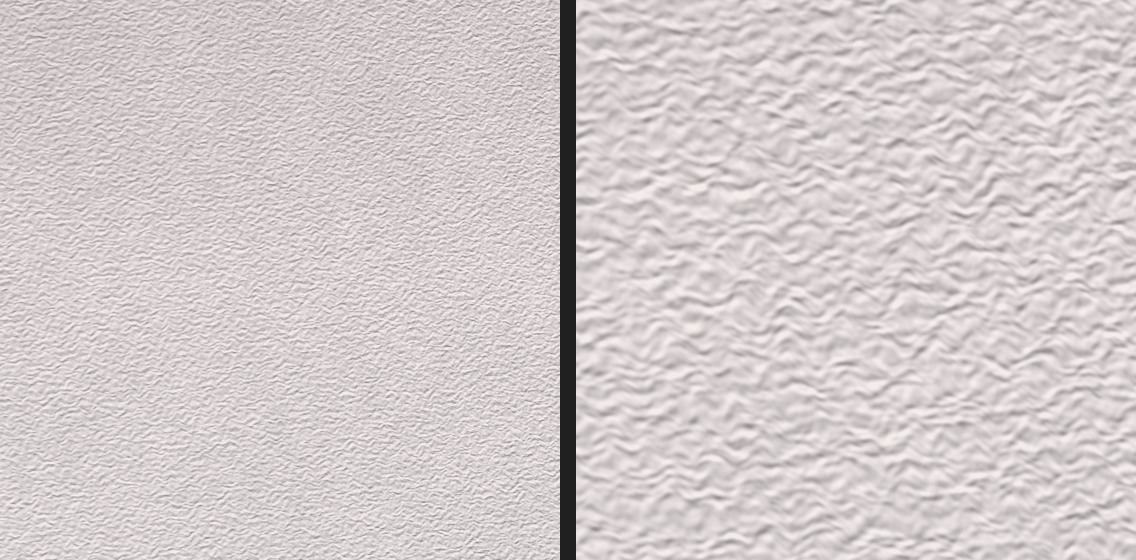
Left: the whole. Right: its middle third, enlarged.
Reproduce this texture procedurally as a WebGL 2 fragment shader.

```glsl
#version 300 es
precision highp float;

uniform vec2 u_resolution;
out vec4 fragColor;

// Integer hash giving a unit gradient per lattice cell
vec2 latticeGradient(vec2 cell) {
    uvec2 v = uvec2(ivec2(cell)) * 1664525u + 1013904223u;
    v.x += v.y * 1664525u;
    v.y += v.x * 1664525u;
    v ^= v >> 16u;
    v.x += v.y * 1664525u;
    v.y += v.x * 1664525u;
    v ^= v >> 16u;
    float angle = float(v.x & 65535u) / 65536.0 * 6.28319;
    return vec2(cos(angle), sin(angle));
}

float gradientNoise(vec2 p) {
    vec2 cell = floor(p);
    vec2 f = p - cell;
    vec2 w = f * f * f * (f * (f * 6.0 - 15.0) + 10.0);
    vec2 e = vec2(1.0, 0.0);
    float a = dot(latticeGradient(cell), f);
    float b = dot(latticeGradient(cell + e.xy), f - e.xy);
    float c = dot(latticeGradient(cell + e.yx), f - e.yx);
    float d = dot(latticeGradient(cell + e.xx), f - e.xx);
    return mix(mix(a, b, w.x), mix(c, d, w.x), w.y);
}

// Short, mostly horizontal wrinkles, finer towards the right
float wrinkleHeight(vec2 p) {
    float fineness = mix(0.3, 0.55, smoothstep(0.2, 1.0, p.x));
    p.y += 0.006 * gradientNoise(p * vec2(57.0, 49.0) + 17.3);
    p.x += 0.08 * p.x * p.x;
    vec2 leaning = mat2(0.995, -0.1, 0.1, 0.995) * p;
    float broad = gradientNoise(leaning * vec2(88.0, 150.0) + 9.4);
    vec2 tilted = mat2(0.98, 0.17, -0.17, 0.98) * p;
    float fine = gradientNoise(tilted * vec2(165.0, 250.0) + 61.7);
    return broad + fineness * fine;
}

void main() {
    vec2 p = gl_FragCoord.xy / u_resolution;

    // Relief lit from above, slightly from the left
    vec2 towardsLight = vec2(-0.0008, 0.0025);
    float relief = wrinkleHeight(p) - wrinkleHeight(p + towardsLight);
    float shade = 0.265 * relief - 0.09 * relief * relief;

    // Slow unevenness of the sheet, dimmer along the top
    float mottling = 0.02 * gradientNoise(p * 5.0 + 4.1)
                   + 0.03 * gradientNoise(p * vec2(24.0, 36.0) + 31.6);
    float falloff = 0.035 * smoothstep(0.5, 1.0, p.y) * (1.2 - 0.5 * p.x);
    float tone = 0.847 + shade + mottling - falloff;
    tone = clamp(tone, 0.6, 0.96);

    // Pale warm grey, a little pinker at the top
    vec3 tint = mix(vec3(1.0, 0.968, 0.966), vec3(1.0, 0.958, 0.962), p.y);
    fragColor = vec4(tone * tint, 1.0);
}
```
